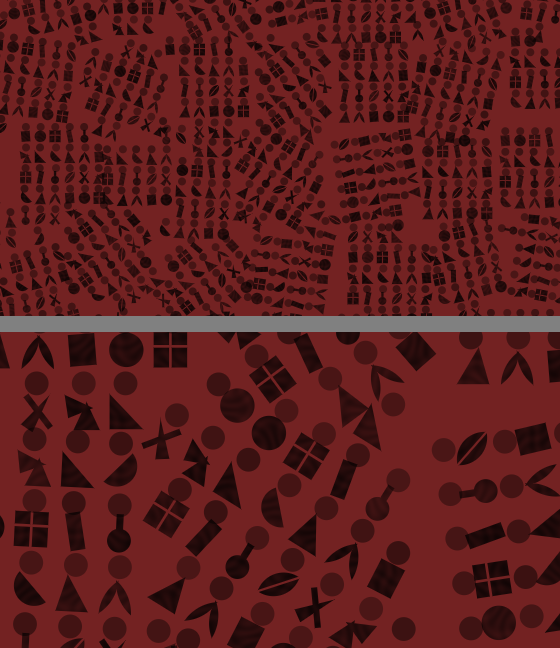
Top: the whole. Bottom: its middle third, enlarged.
Reproduce this pattern procedurally as a WebGL 1 fragment shader.

```glsl
precision highp float;
// Rows of tiny cut-paper figures, each a round head over a geometric body.
// Jittered cellular patches hold tilted grids of figures; a figure is drawn
// only by the patch owning its centre, and overlapping inks multiply.
uniform vec2 u_resolution;

const vec3 PAPER = vec3(0.45, 0.132, 0.132);
const vec2 PATCH_SIZE = vec2(0.265, 0.29);  // in canvas heights
const float PATCH_JITTER = 0.5;
const float PATCH_GAP = 0.05;
const float FIGURE_WIDTH = 0.0465;          // in canvas heights
const vec2 FIGURE_CELL = vec2(1.0, 1.4);    // in figure widths
const float HEAD_RADIUS = 0.27;
const vec2 HEAD_TONE = vec2(0.50, 0.66);    // darkest and lightest ink
const vec2 BODY_TONE = vec2(0.23, 0.45);
const float GRAIN = 0.09;
const float KINDS = 12.0;

float hash(vec2 p) {
  vec2 q = fract(p * vec2(0.1031, 0.1137) + 0.317);
  q += dot(q, q.yx + 33.33);
  return fract((q.x + q.y) * q.x * 7.31);
}

vec2 turn(vec2 p, float a) {
  float c = cos(a), s = sin(a);
  return vec2(c * p.x + s * p.y, c * p.y - s * p.x);
}

float box(vec2 p, vec2 halfSize) {
  vec2 d = abs(p) - halfSize;
  return max(d.x, d.y);
}

float lens(vec2 p, float halfLength, float halfWidth) {
  float r = (halfLength * halfLength / halfWidth + halfWidth) * 0.5;
  return length(vec2(abs(p.x) + r - halfWidth, p.y)) - r;
}

// Corners run counterclockwise.
float edge(vec2 p, vec2 a, vec2 b) {
  vec2 d = normalize(b - a);
  return dot(p - a, vec2(d.y, -d.x));
}

float triangle(vec2 p, vec2 a, vec2 b, vec2 c) {
  return max(edge(p, a, b), max(edge(p, b, c), edge(p, c, a)));
}

// Distance to one of the body shapes, about 0.8 wide and high.
float body(vec2 p, float kind) {
  if (kind < 0.5) return triangle(p, vec2(-0.38, -0.42), vec2(0.36, -0.42), vec2(0.12, 0.42));
  if (kind < 1.5) return min(lens(turn(p - vec2(-0.17, -0.05), -0.45), 0.43, 0.1),
                             lens(turn(p - vec2(0.17, -0.05), 0.5), 0.43, 0.1));
  if (kind < 2.5) return box(turn(p, 0.08), vec2(0.3, 0.36));
  if (kind < 3.5) return length(p) - 0.39;
  if (kind < 4.5) return max(box(p, vec2(0.38, 0.4)),
                             0.03 - min(abs(p.x), abs(p.y - 0.08)));
  if (kind < 5.5) return box(turn(p, -0.2), vec2(0.17, 0.43));
  if (kind < 6.5) return min(length(p + vec2(0.0, 0.16)) - 0.27,
                             box(p - vec2(0.0, 0.18), vec2(0.08, 0.26)));
  if (kind < 7.5) return max(lens(turn(p, 0.7), 0.5, 0.25),
                             0.025 - abs(turn(p, 0.7).x));
  if (kind < 8.5) return min(triangle(turn(p, 0.6), vec2(-0.16, -0.46), vec2(0.16, -0.46), vec2(0.0, 0.45)),
                             box(turn(p, -0.65), vec2(0.07, 0.46)));
  if (kind < 9.5) return min(triangle(p, vec2(-0.4, 0.38), vec2(-0.32, -0.15), vec2(0.25, 0.08)),
                             triangle(p, vec2(-0.2, -0.42), vec2(0.4, -0.42), vec2(0.1, 0.22)));
  if (kind < 10.5) return triangle(p, vec2(-0.38, -0.4), vec2(0.38, -0.4), vec2(-0.38, 0.4));
  vec2 q = turn(p, 0.75);
  return max(length(q - vec2(0.18, 0.0)) - 0.46, q.x - 0.14);
}

vec2 patchCentre(vec2 id) {
  vec2 jitter = vec2(hash(id), hash(id + 41.7)) - 0.5;
  return id + 0.5 + PATCH_JITTER * jitter;
}

// Mostly upright, some leaning, some lying on their side.
float patchAngle(vec2 id) {
  float choice = hash(id + 17.3), lean = hash(id + 73.9) - 0.5;
  if (choice < 0.36) return 0.0;
  return choice < 0.78 ? lean * 1.5 : 1.57 + lean * 0.4;
}

float span(vec2 d) { return max(abs(d.x), abs(d.y)); }

bool owns(vec2 id, vec2 point) {
  vec2 g = point / PATCH_SIZE;
  float own = span(g - patchCentre(id)) + PATCH_GAP;
  for (int k = 0; k < 9; k++) {
    vec2 other = floor(g) + vec2(mod(float(k), 3.0), floor(float(k) / 3.0)) - 1.0;
    if (span(other - id) > 0.5 && span(g - patchCentre(other)) < own) return false;
  }
  return true;
}

float cover(float d) { return clamp(0.5 - d * FIGURE_WIDTH * u_resolution.y, 0.0, 1.0); }

void main() {
  vec2 p = gl_FragCoord.xy / u_resolution.y;
  float ink = 1.0;
  for (int k = 0; k < 9; k++) {
    vec2 id = floor(p / PATCH_SIZE) + vec2(mod(float(k), 3.0), floor(float(k) / 3.0)) - 1.0;
    vec2 centre = patchCentre(id) * PATCH_SIZE;
    float angle = patchAngle(id);
    vec2 local = turn(p - centre, angle) / FIGURE_WIDTH;
    vec2 cell = floor(local / FIGURE_CELL);
    vec2 middle = (cell + 0.5) * FIGURE_CELL;
    if (!owns(id, centre + turn(middle * FIGURE_WIDTH, -angle))) continue;

    // Head and body with their own ink strength
    vec2 f = local - middle;
    float seed = hash(cell + id * 7.0 + 5.1);
    float kind = mod(cell.x + 5.0 * cell.y, KINDS);
    float head = length(f - vec2((seed - 0.5) * 0.16, 0.41)) - HEAD_RADIUS;
    vec2 q = f + vec2(0.0, 0.23);
    if (hash(cell + 29.0) > 0.5) q.x = -q.x;
    float mottle = sin(local.x * 9.0 + 2.0 * sin(local.y * 7.0)) * sin(local.y * 13.0 + 3.0 * sin(local.x * 5.0));
    float tone = mix(BODY_TONE.x, BODY_TONE.y, fract(seed * 5.7)) + GRAIN * mottle;
    ink *= mix(1.0, mix(HEAD_TONE.x, HEAD_TONE.y, seed), cover(head));
    ink *= mix(1.0, tone, cover(body(q, kind)));
  }
  gl_FragColor = vec4(PAPER * max(ink, 0.16), 1.0);
}
```
